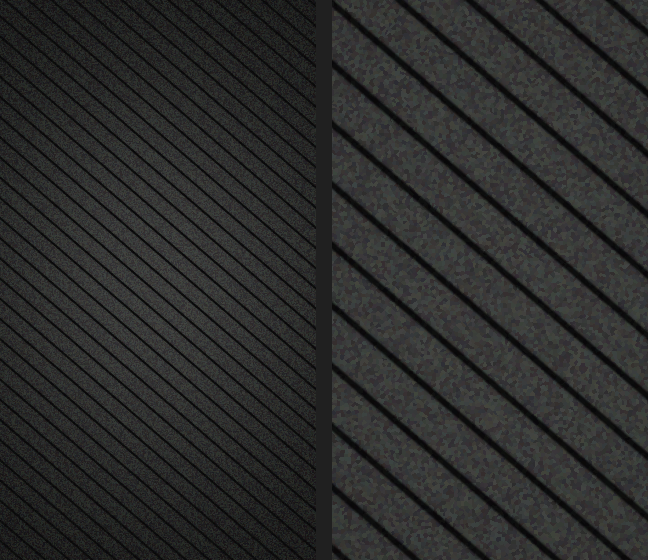
Left: the whole. Right: its middle third, enlarged.
This pattern is drawn by a WebGL 1 fragment shader. Its source:

```glsl
precision highp float;
// Dark grainy panel with thin diagonal grooves and a soft vignette.

uniform vec2 u_resolution;

#define GROOVES 13.5        // grooves across the canvas width
#define RUN 1.16            // horizontal run per unit of drop
#define PHASE 0.2           // groove offset, in repeats
#define HALF_WIDTH 0.0031   // half groove width, in canvas widths
#define SOFTNESS 0.0017     // groove edge blur, in canvas widths
#define SHADOW_REACH 0.009  // shade beside each groove
#define GRAIN_CELLS 260.0   // grain cells across the width
#define GRAIN_AMOUNT 0.098
#define CENTRE_COLOR vec3(0.228, 0.230, 0.226)
#define EDGE_COLOR vec3(0.110, 0.112, 0.109)
#define GROOVE_COLOR vec3(0.045, 0.045, 0.046)

vec3 hash3(vec2 p) {
  vec3 q = fract(p.xyx * vec3(0.1031, 0.1030, 0.0973));
  q += dot(q, q.yxz + 33.33);
  return fract((q.xxy + q.yzz) * q.zyx);
}

// Cellular noise: a random value per channel from the nearest feature point.
vec3 cellGrain(vec2 p) {
  vec2 cell = floor(p);
  float nearest = 8.0;
  vec3 value = vec3(0.5);
  for (int j = -1; j <= 1; j++) {
    for (int i = -1; i <= 1; i++) {
      vec2 id = cell + vec2(float(i), float(j));
      vec3 h = hash3(id);
      vec2 offset = id + h.xy - p;
      float d = dot(offset, offset);
      if (d < nearest) {
        nearest = d;
        value = hash3(id + 57.0);
      }
    }
  }
  return value - 0.5;
}

// Signed distance to the nearest groove, positive on its upper right side.
float grooveDistance(vec2 p) {
  float repeat = (p.x - RUN * p.y) * GROOVES - PHASE;
  float pitch = 1.0 / (GROOVES * length(vec2(1.0, RUN)));
  return (fract(repeat + 0.5) - 0.5) * pitch;
}

void main() {
  vec2 uv = gl_FragCoord.xy / u_resolution;
  // Canvas-width units, measured down from the top left.
  vec2 p = vec2(gl_FragCoord.x, u_resolution.y - gl_FragCoord.y) / u_resolution.x;

  // Panel light falling off towards the edges
  vec2 q = (uv - 0.5) * vec2(1.2, 1.8);
  vec3 color = mix(CENTRE_COLOR, EDGE_COLOR, smoothstep(0.05, 1.1, length(q)));

  // Shade along both sides, then the groove itself
  float d = grooveDistance(p);
  float blur = max(SOFTNESS, 0.5 / u_resolution.x);
  color *= 1.0 - 0.2 * (1.0 - smoothstep(0.0, SHADOW_REACH, abs(d)));
  float groove = 1.0 - smoothstep(HALF_WIDTH - blur, HALF_WIDTH + blur, abs(d));
  color = mix(color, GROOVE_COLOR, groove);

  // Mostly grey grain with a trace of colour, fainter inside grooves
  vec3 grain = cellGrain(p * GRAIN_CELLS);
  grain = mix(vec3(grain.g), grain, 0.35);
  color += grain * GRAIN_AMOUNT * mix(1.0, 0.35, groove);

  gl_FragColor = vec4(clamp(color, 0.0, 1.0), 1.0);
}
```
